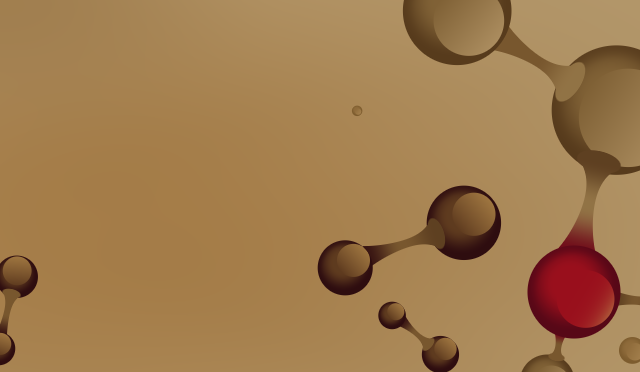
Write a Shadertoy shader that draws this background.

```glsl
// Glossy ball-and-stick molecules floating over a warm tan gradient.

struct Finish { vec3 rim; vec3 core; vec3 glow; float falloff; };

// Backdrop colours
const vec3 SAND_DEEP = vec3(0.645, 0.488, 0.282);
const vec3 SAND_PALE = vec3(0.700, 0.590, 0.415);
const vec3 SAND_EDGE = vec3(0.615, 0.480, 0.295);

// Stick colours
const vec3 UMBER  = vec3(0.37, 0.25, 0.13);
const vec3 BRONZE = vec3(0.47, 0.34, 0.18);
const vec3 TAN    = vec3(0.57, 0.45, 0.27);
const vec3 MAROON = vec3(0.22, 0.08, 0.07);
const vec3 WINE   = vec3(0.44, 0.05, 0.10);

// Ball finishes: rim, core, glow and glow falloff
const Finish PALE = Finish(vec3(0.34, 0.23, 0.11), vec3(0.50, 0.38, 0.21), vec3(0.67, 0.55, 0.37), 1.0);
const Finish DARK = Finish(vec3(0.18, 0.05, 0.06), vec3(0.37, 0.23, 0.12), vec3(0.62, 0.46, 0.25), 0.9);
const Finish RUBY = Finish(vec3(0.34, 0.03, 0.09), vec3(0.60, 0.06, 0.11), vec3(0.68, 0.34, 0.22), 5.0);
const Finish FAINT = Finish(vec3(0.49, 0.36, 0.18), vec3(0.56, 0.42, 0.23), vec3(0.64, 0.50, 0.30), 1.0);

// Smooth coverage of a signed distance over one pixel
float cover(float d) {
    return clamp(0.5 - d * iResolution.y, 0.0, 1.0);
}

vec3 backdrop(vec2 p, float aspect) {
    vec2 uv = vec2(p.x / aspect, p.y);
    float pale = smoothstep(0.1, 1.25, length((uv - vec2(0.18, 0.38)) * vec2(1.0, 1.1)) * 1.15);
    vec3 col = mix(SAND_DEEP, SAND_PALE, pale);
    float corner = 1.0 - smoothstep(0.0, 0.45, length(uv - vec2(0.0, 1.0)));
    col = mix(col, SAND_EDGE, 0.8 * corner);
    float drift = sin(uv.x * 7.0 + 2.0 * sin(uv.y * 5.0)) * sin(uv.y * 6.0 + uv.x * 3.0);
    return col + 0.004 * drift;
}

// Shaded ball; the lens is a glossy disc at an offset, both relative to the radius
vec3 ball(vec3 col, vec2 p, vec2 centre, float radius, vec2 offset, float lens, Finish f) {
    vec2 q = (p - centre) / radius;
    float depth = length(q - 0.25 * vec2(-0.3, 0.7));
    vec3 body = mix(f.core, f.rim, smoothstep(0.35, 1.05, depth));
    body = mix(body, f.rim, 0.55 * smoothstep(0.75, 1.0, length(q)));

    vec2 g = (q - offset) / lens;
    float shine = clamp(0.5 + 0.5 * dot(g, normalize(offset)), 0.0, 1.0);
    vec3 gloss = mix(f.core, f.glow, pow(shine, f.falloff));
    body = mix(body, gloss, cover((length(g) - 1.0) * lens * radius));
    return mix(col, body, cover((length(q) - 1.0) * radius));
}

// Waisted stick from a to an oval foot at b; widths are start, waist and foot
vec3 stick(vec3 col, vec2 p, vec2 a, vec2 b, vec3 widths, vec3 startCol, vec3 midCol, vec3 footCol) {
    vec2 axis = normalize(b - a);
    float span = length(b - a);
    float along = dot(p - a, axis);
    float across = dot(p - a, vec2(-axis.y, axis.x));
    float t = clamp(along / span, 0.0, 1.0);

    float halfWidth = widths.y + (widths.x - widths.y) * pow(1.0 - t, 3.0)
                    + (widths.z - widths.y) * pow(t, 6.0);
    float neck = max(abs(across) - halfWidth, max(-along, along - span));
    vec2 foot = vec2((along - span) * 2.1, across);
    float d = min(neck, (length(foot) - widths.z) * 0.6);

    vec3 tint = mix(startCol, midCol, smoothstep(0.0, 0.5, t));
    tint = mix(tint, footCol, smoothstep(0.55, 1.0, t));
    return mix(col, tint, cover(d));
}

void mainImage(out vec4 fragColor, in vec2 fragCoord) {
    vec2 p = fragCoord / iResolution.y;
    vec3 col = backdrop(p, iResolution.x / iResolution.y);

    // Loose distant beads
    col = ball(col, p, vec2(0.960, 0.702), 0.0140, vec2(0.20, -0.15), 0.60, FAINT);
    col = ball(col, p, vec2(1.700, 0.058), 0.0360, vec2(0.20, -0.10), 0.65, FAINT);

    // Large chain: pale balls linked down to the ruby one
    col = ball(col, p, vec2(1.657, 0.704), 0.174, vec2(0.18, -0.12), 0.76, PALE);
    col = stick(col, p, vec2(1.335, 0.905), vec2(1.533, 0.780), vec3(0.044, 0.010, 0.060), BRONZE, BRONZE, TAN);
    col = ball(col, p, vec2(1.229, 0.971), 0.146, vec2(0.215, -0.18), 0.65, PALE);
    col = stick(col, p, vec2(1.552, 0.320), vec2(1.610, 0.565), vec3(0.053, 0.010, 0.060), WINE, TAN, UMBER);
    col = ball(col, p, vec2(1.471, -0.027), 0.074, vec2(0.15, -0.10), 0.70, PALE);
    col = stick(col, p, vec2(1.507, 0.103), vec2(1.496, 0.040), vec3(0.016, 0.007, 0.022), WINE, BRONZE, BRONZE);
    col = stick(col, p, vec2(1.655, 0.197), vec2(1.760, 0.188), vec3(0.020, 0.010, 0.030), UMBER, BRONZE, UMBER);
    col = ball(col, p, vec2(1.543, 0.215), 0.125, vec2(0.25, -0.15), 0.62, RUBY);

    // Middle pair
    col = ball(col, p, vec2(1.247, 0.401), 0.100, vec2(0.27, 0.23), 0.58, DARK);
    col = stick(col, p, vec2(0.985, 0.310), vec2(1.173, 0.372), vec3(0.030, 0.008, 0.043), MAROON, BRONZE, UMBER);
    col = ball(col, p, vec2(0.928, 0.280), 0.074, vec2(0.30, 0.27), 0.60, DARK);

    // Small lower pair
    col = ball(col, p, vec2(1.184, 0.047), 0.050, vec2(0.27, 0.30), 0.60, DARK);
    col = stick(col, p, vec2(1.080, 0.137), vec2(1.152, 0.074), vec3(0.016, 0.005, 0.021), MAROON, BRONZE, BRONZE);
    col = ball(col, p, vec2(1.054, 0.152), 0.037, vec2(0.27, 0.27), 0.62, DARK);

    // Pair at the left border
    col = ball(col, p, vec2(0.045, 0.256), 0.057, vec2(0.02, 0.28), 0.68, DARK);
    col = stick(col, p, vec2(0.004, 0.099), vec2(0.031, 0.211), vec3(0.015, 0.007, 0.025), MAROON, BRONZE, BRONZE);
    col = ball(col, p, vec2(-0.004, 0.063), 0.045, vec2(0.10, 0.28), 0.66, DARK);

    fragColor = vec4(col, 1.0);
}
```
